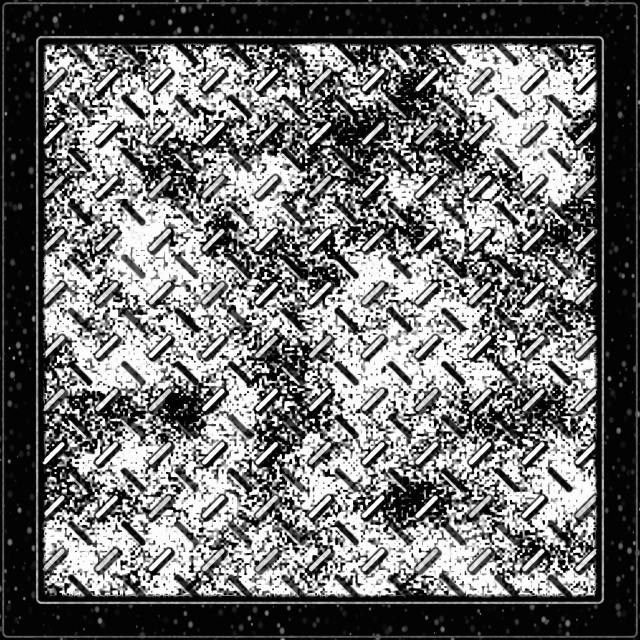
Give the GLSL for this texture, as a WebGL 1 fragment shader.

```glsl
precision highp float;
// Worn monochrome tread plate: crossed diagonal bars on gritty metal in a dark speckled frame.
uniform vec2 u_resolution;

const float REPEATS = 12.0;           // tread pitches across the canvas
const float BAR_HALF = 0.235;         // half length of a bar, in pitches
const float BAR_RADIUS = 0.043;
const float SHADOW_RADIUS = 0.078;
const float GROOVE_RADIUS = 0.064;
const float GLINT_RADIUS = 0.024;

const float PLATE_HALF = 0.431;       // half sizes, in canvas units
const float RIM_HALF = 0.442;
const float BORDER_HALF = 0.495;
const float RIM_WIDTH = 0.0036;
const float BORDER_WIDTH = 0.003;
const float CORNER = 0.007;

const float BLOTCH_SCALE = 14.0;
const float BLOTCH_GAIN = 1.55;
const float GRAIN_SCALE = 253.0;
const float GRAIN_GAIN = 2.1;
const float SPECK_SCALE = 68.0;
const float SPECK_GAIN = 0.55;

const float PLATE_TONE = 0.66;
const float BLACK = 0.01;
const float WHITE = 0.99;
const float RIM_TONE = 0.62;
const float BORDER_TONE = 0.36;

float hash(vec2 p) {
  vec3 q = fract(vec3(p.xyx) * 0.1031);
  q += dot(q, q.yzx + 33.33);
  return fract((q.x + q.y) * q.z);
}

float valueNoise(vec2 p) {
  vec2 i = floor(p), f = fract(p);
  f = f * f * (3.0 - 2.0 * f);
  return mix(mix(hash(i), hash(i + vec2(1.0, 0.0)), f.x),
             mix(hash(i + vec2(0.0, 1.0)), hash(i + 1.0), f.x), f.y);
}

// Centred cloudy noise
float blotches(vec2 p) {
  float sum = 0.0, amp = 1.0;
  for (int i = 0; i < 4; i++) {
    sum += amp * (valueNoise(p) - 0.5);
    p = p * 2.03 + 17.3;
    amp *= 0.5;
  }
  return sum;
}

// Cellular specks: one dot of random size and brightness per cell
float specks(vec2 p) {
  vec2 cell = floor(p);
  float glow = 0.0;
  for (int y = -1; y <= 1; y++) {
    for (int x = -1; x <= 1; x++) {
      vec2 c = cell + vec2(float(x), float(y));
      vec2 centre = c + vec2(hash(c + 3.1), hash(c + 41.7));
      float power = hash(c + 91.3);
      float radius = mix(0.12, 0.42, hash(c + 67.9));
      float dist = length((p - centre) * vec2(1.0, 0.75));
      glow = max(glow, power * power * power * (1.0 - smoothstep(radius * 0.3, radius, dist)));
    }
  }
  return glow;
}

float boxDistance(vec2 p, float halfSize, float radius) {
  vec2 d = abs(p) - halfSize + radius;
  return length(max(d, 0.0)) + min(max(d.x, d.y), 0.0) - radius;
}

float coverage(float d, float soft) {
  return 1.0 - smoothstep(-soft, soft, d);
}

// Capsule along x, in pitch units
float bar(vec2 p, float halfLength, float radius) {
  return length(vec2(max(abs(p.x) - halfLength, 0.0), p.y)) - radius;
}

// Rising bars are lit with a shadow; falling bars are grooves with a faint glint
float treads(float tone, vec2 grid, float soft) {
  vec2 riseCell = floor(grid + vec2(0.5, 0.0));
  vec2 a = grid - riseCell - vec2(0.0, 0.5);
  a = vec2(a.x + a.y, a.y - a.x) * 0.7071;
  float wear = hash(riseCell + 12.0);
  float shadow = coverage(bar(a + vec2(0.0, 0.055), BAR_HALF, SHADOW_RADIUS), soft * 1.6);
  float edge = coverage(bar(a, BAR_HALF, SHADOW_RADIUS), soft * 1.6);
  tone = mix(tone, BLACK, max(shadow * mix(0.75, 1.0, wear), edge * 0.8));
  tone = mix(tone, mix(0.82, 1.05, wear), coverage(bar(a, BAR_HALF, BAR_RADIUS), soft));

  vec2 fallCell = floor(grid + vec2(0.0, 0.5));
  vec2 b = grid - fallCell - vec2(0.5, 0.0);
  b = vec2(b.x - b.y, b.x + b.y) * 0.7071;
  wear = hash(fallCell + 77.0);
  float groove = coverage(bar(b, BAR_HALF, GROOVE_RADIUS), soft * 1.6);
  float glint = coverage(bar(b + vec2(0.0, 0.072), BAR_HALF * 0.9, GLINT_RADIUS), soft);
  tone = mix(tone, BLACK, groove * mix(0.7, 1.0, wear));
  return mix(tone, WHITE, glint * mix(0.25, 0.9, hash(fallCell + 29.0)));
}

void main() {
  float px = 1.0 / min(u_resolution.x, u_resolution.y);
  vec2 p = (gl_FragCoord.xy - 0.5 * u_resolution) * px;
  vec2 uv = p + 0.5;

  // Gritty plate
  float grain = valueNoise(uv * GRAIN_SCALE) - 0.5;
  float cloud = blotches(uv * BLOTCH_SCALE);
  float plate = PLATE_TONE + BLOTCH_GAIN * cloud + GRAIN_GAIN * grain;
  plate = treads(clamp(plate, BLACK, WHITE), uv * REPEATS, px * REPEATS * 0.8);
  plate += 0.2 * grain;

  // Dark frame with dust, then the plate with a ragged edge
  float rim = boxDistance(p, RIM_HALF, CORNER);
  float dust = specks(uv * SPECK_SCALE) * SPECK_GAIN * clamp(0.75 + cloud, 0.2, 1.3);
  float tone = BLACK + dust * smoothstep(0.0, 0.006, rim);
  float plateEdge = boxDistance(p, PLATE_HALF, CORNER) + 0.006 * grain;
  tone = mix(tone, plate, coverage(plateEdge, 0.003));

  // Rim and outer border lines, lightly worn
  float border = boxDistance(p, BORDER_HALF, CORNER);
  float worn = 1.0 + 0.4 * grain;
  tone = mix(tone, RIM_TONE * worn, coverage(abs(rim) - 0.5 * RIM_WIDTH, px * 0.7));
  tone = mix(tone, BORDER_TONE * worn, coverage(abs(border) - 0.5 * BORDER_WIDTH, px * 0.7));

  gl_FragColor = vec4(vec3(clamp(tone, BLACK, WHITE)), 1.0);
}
```
